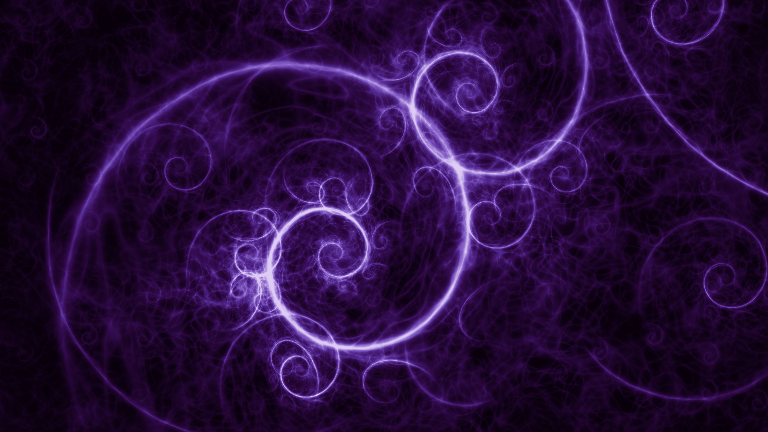
Give the GLSL for this background, as a Shadertoy shader.

```glsl
// Violet fractal swirls: logarithmic spirals carry smaller spirals along their arms,
// joined by long arcs. Each is drawn as frayed, glowing strands over wispy haze
// made from warped gradient noise, then mapped to a violet colour ramp.

const float TAU = 6.2831853;
const float GROWTH = 0.227;  // log spiral growth per radian

// Centre x, y, arm radius and brightness of the large swirls
const vec4 SWIRLS[12] = vec4[12](
    vec4(0.775, 0.410, 0.301, 1.00), vec4(1.088, 0.786, 0.262, 0.70),
    vec4(0.694, 0.144, 0.088, 0.80), vec4(0.780, 0.560, 0.080, 0.55),
    vec4(0.579, 0.410, 0.070, 0.80), vec4(0.609, 0.306, 0.040, 0.80),
    vec4(1.134, 0.498, 0.100, 0.50), vec4(1.303, 0.595, 0.055, 0.50),
    vec4(1.678, 0.356, 0.095, 0.38), vec4(1.563, 0.977, 0.110, 0.50),
    vec4(0.417, 0.611, 0.070, 0.38), vec4(0.694, 0.980, 0.070, 0.40));

vec2 hash2(vec2 p) {
    p = vec2(dot(p, vec2(127.1, 311.7)), dot(p, vec2(269.5, 183.3)));
    return fract(sin(p) * 43758.5) * 2.0 - 1.0;
}

float gradientNoise(vec2 p) {
    vec2 i = floor(p), f = p - i;
    vec2 u = f * f * f * (f * (f * 6.0 - 15.0) + 10.0), e = vec2(0, 1);
    return mix(mix(dot(hash2(i), f), dot(hash2(i + e.yx), f - e.yx), u.x),
               mix(dot(hash2(i + e), f - e), dot(hash2(i + 1.0), f - 1.0), u.x), u.y);
}

vec2 warp(vec2 p) {
    return vec2(gradientNoise(p), gradientNoise(p + 37.2));
}

float blob(vec2 p, vec2 centre, float radius) {
    p = (p - centre) / radius;
    return exp(-dot(p, p));
}

// Bright core with a soft halo; fades when thinner than a pixel
float filament(float d, float width, float pixel) {
    float w = max(width, pixel * 0.7);
    return width / w * (exp(-d / w) + 0.1 * exp(-d / (w * 5.0)));
}

// Log spiral whose gaps hold fibres and a row of smaller copies
float swirl(vec2 p, float limit, float pixel) {
    float sum = 0.0, gain = 1.0;
    for (int level = 0; level < 3; level++) {
        float r = length(p) + 1e-4, a = atan(p.y, p.x);
        if (r > limit) break;
        float turn = (log(r) - GROWTH * a) / (TAU * GROWTH);
        float along = a + TAU * floor(turn);
        float across = (fract(turn) - 0.5) * TAU * GROWTH;
        float edge = 0.5 * TAU * GROWTH - abs(across);
        gain *= 1.0 - smoothstep(limit * 0.72, limit, r);
        pixel /= r;
        float arm = filament(edge, 0.022 / (0.4 + 0.6 * r), pixel);
        arm *= mix(0.4, 1.0, smoothstep(0.1, 0.55, r)) / (0.5 + 0.5 * r * r);
        sum += gain * (arm * 1.5 + 0.35 * exp(-r * 9.0));
        if (level < 2) {
            float crease = gradientNoise(vec2(along * 2.2, across * 8.0 + 1.5 * sin(along * 1.7)));
            float fibre = exp(-abs(crease) * 20.0 - edge * 2.5) * min(1.0, 0.06 / pixel);
            sum += gain * 0.45 * fibre / (0.7 + 0.4 * r * r);
        }
        gain *= 0.95 * (1.0 - smoothstep(0.6, 1.4, r));
        p = vec2(mod(along, 0.8) - 0.4, across + 0.35) / 0.3;
        pixel /= 0.3;
        limit = 1.33;
    }
    return sum;
}

// Circular arc around the angle mid, tapering to both ends
float arc(vec2 p, vec2 centre, float radius, float mid, float halfSpan, float pixel) {
    p -= centre;
    float turn = abs(mod(atan(p.y, p.x) - mid + 0.5 * TAU, TAU) - 0.5 * TAU);
    float taper = 1.0 - smoothstep(halfSpan * 0.6, halfSpan, turn);
    return taper * filament(abs(length(p) - radius), 0.003, pixel);
}

float strands(vec2 p, vec2 bend, float pixel) {
    float sum = 0.0;
    for (int i = 0; i < 12; i++) {
        vec4 s = SWIRLS[i];
        vec2 local = p + bend * min(1.0, s.z * 5.0) - s.xy;
        sum += s.w * swirl(local / s.z, i == 1 ? 1.8 : 2.5, pixel / s.z);
    }
    // Small scattered swirls of varied brightness
    vec2 cell = floor(p / 0.13), offset = hash2(cell);
    vec2 local = p + bend * 0.35 - (cell + 0.5 + 0.2 * offset) * 0.13;
    sum += (0.22 + 0.2 * offset.x) * swirl(local / 0.022, 1.7, pixel / 0.022);
    // Long connecting arcs
    p += bend;
    sum += 1.00 * arc(p, vec2(2.033, 1.145), 0.648, -2.44, 0.75, pixel);
    sum += 0.45 * arc(p, vec2(0.590, 0.456), 0.480, 4.00, 1.30, pixel);
    sum += 0.40 * arc(p, vec2(1.516, 0.456), 0.324, 2.20, 0.95, pixel);
    sum += 0.50 * arc(p, vec2(1.076, 0.200), 0.139, 4.10, 1.20, pixel);
    sum += 0.45 * arc(p, vec2(1.597, 0.375), 0.300, -1.66, 0.95, pixel);
    sum += 0.35 * arc(p, vec2(0.764, 0.653), 0.243, 2.30, 0.90, pixel);
    return sum + 0.7 * arc(p, vec2(1.134, 0.873), 0.153, 3.14, 1.2, pixel);
}

// Thin creases of warped noise, from broad to fine
float wisps(vec2 p) {
    float sum = 0.0;
    for (float i = 0.0; i < 6.0; i++) {
        p = mat2(0.8, 0.6, -0.6, 0.8) * p + 5.3;
        vec2 q = p * (5.0 + 4.0 * i);
        sum += exp(-24.0 * abs(gradientNoise(q + 1.6 * warp(q * 0.6))));
    }
    return sum / 6.0;
}

vec3 violetRamp(float v) {
    vec3 c = mix(vec3(0.03, 0.0, 0.04), vec3(0.13, 0.02, 0.19), smoothstep(0.0, 0.22, v));
    c = mix(c, vec3(0.21, 0.05, 0.33), smoothstep(0.17, 0.4, v));
    c = mix(c, vec3(0.32, 0.15, 0.55), smoothstep(0.35, 0.6, v));
    c = mix(c, vec3(0.52, 0.37, 0.78), smoothstep(0.55, 0.8, v));
    return mix(c, vec3(0.87, 0.80, 0.96), smoothstep(0.75, 1.0, v));
}

void mainImage(out vec4 fragColor, in vec2 fragCoord) {
    vec2 p = fragCoord / iResolution.y;
    float pixel = 1.0 / iResolution.y, web = wisps(p);
    // Haze gathers between the swirls and thins in their hollow cells
    float haze = 0.22 + 0.5 * blob(p, vec2(0.95, 0.55), 0.7);
    haze += 0.4 * (blob(p, vec2(0.47, 0.30), 0.14) + blob(p, vec2(0.96, 0.87), 0.13));
    haze += 0.35 * (blob(p, vec2(1.25, 0.48), 0.17) + blob(p, vec2(1.50, 0.70), 0.16));
    haze *= 1.0 - 0.8 * blob(p, vec2(0.94, 0.38), 0.11);
    haze *= 1.0 - 0.7 * blob(p, vec2(1.23, 0.80), 0.11);
    haze *= 1.0 - 0.5 * blob(p, vec2(0.72, 0.75), 0.16);
    haze *= 1.0 - 0.6 * blob(p, vec2(0.60, 0.10), 0.09);
    haze *= 0.85 + 1.1 * gradientNoise(p * 5.0 + warp(p * 4.0));
    float light = max(haze, 0.0) * (0.03 + 1.15 * web);
    // Frayed strands: the same curves under increasing distortion
    vec2 ripple = 0.004 * warp(p * 38.0);
    for (float i = 0.0; i < 3.0; i++) {
        vec2 bend = warp(p * (6.0 + 5.0 * i) + 11.0 * i) * (0.006 + 0.012 * i);
        light += 0.8 / (1.0 + 1.4 * i) * strands(p, bend + ripple * i, pixel);
    }
    // Glow where strands meet and around the swirl centres
    float glow = blob(p, vec2(1.065, 0.59), 0.05) + blob(p, vec2(0.6, 0.36), 0.07);
    for (int i = 0; i < 12; i++)
        glow += 0.5 * SWIRLS[i].w * blob(p, SWIRLS[i].xy, 0.03 + min(SWIRLS[i].z, 0.08));
    light += glow * (0.04 + 1.1 * web);
    fragColor = vec4(violetRamp(1.05 * (1.0 - exp(-light))), 1.0);
}
```
